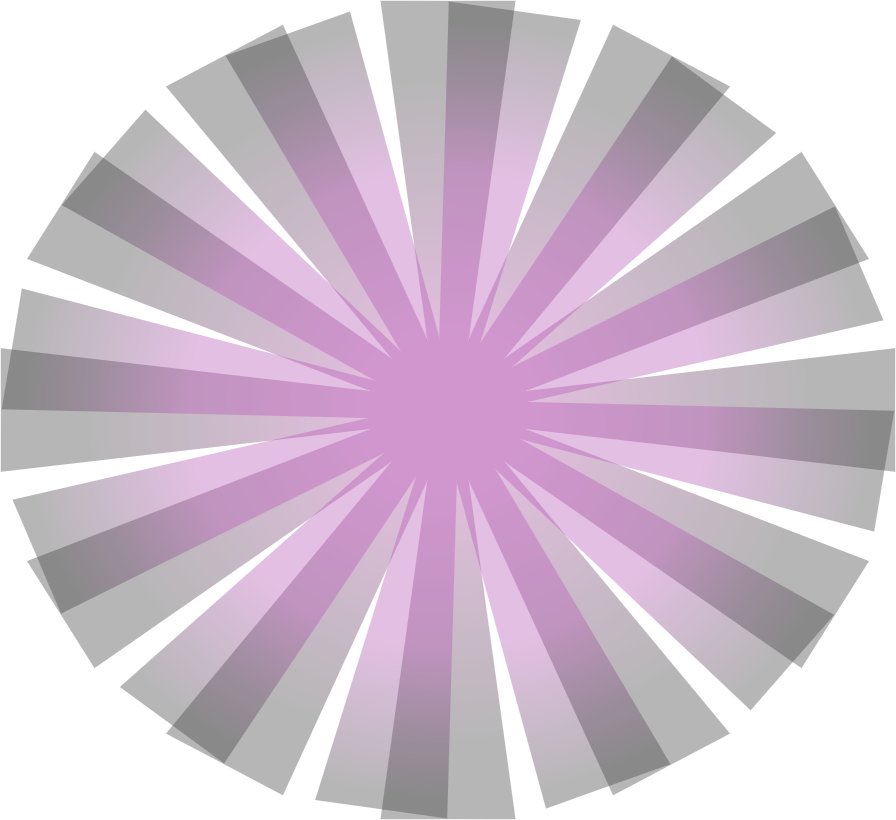
A Shadertoy shader for this background:

```glsl
// Sunburst of two overlapping translucent ray wheels, pink fading to grey, on white.
#define RAYS 12.0
#define TWIST 0.152        // clockwise turn of the upper wheel, radians
#define BACK_REACH 0.998   // distance from hub to flat ray tips
#define FRONT_REACH 0.985
#define HUB_WIDTH 0.0245   // half width of a ray at the hub
#define FLARE 0.1265       // growth of half width per unit of length
#define OPACITY 0.38
#define BACK_FADE vec2(0.18, 0.82)
#define FRONT_FADE vec2(0.58, 0.95)

const float TAU = 6.2831853;
const vec3 ROSE  = vec3(0.70, 0.32, 0.66);
const vec3 LILAC = vec3(0.71, 0.34, 0.71);
const vec3 GREY  = vec3(0.25);

// Coverage of one wheel of flared, flat-tipped rays
float rayWheel(vec2 p, float turn, float reach, float pixel) {
    float spacing = TAU / RAYS;
    float angle = atan(p.x, p.y) - turn;
    angle -= spacing * floor(angle / spacing + 0.5);

    vec2 local = length(p) * vec2(abs(sin(angle)), cos(angle));
    float side = (local.x - HUB_WIDTH - FLARE * local.y) / sqrt(1.0 + FLARE * FLARE);
    float edge = max(side, local.y - reach);
    return clamp(0.5 - edge / pixel, 0.0, 1.0);
}

// Radial colour: flat, then a linear fade to grey
vec3 rayColour(vec3 inner, vec2 fade, float radius) {
    float amount = clamp((radius - fade.x) / (fade.y - fade.x), 0.0, 1.0);
    return mix(inner, GREY, amount);
}

void mainImage(out vec4 fragColor, in vec2 fragCoord) {
    // The wheel stretches to fill the canvas
    vec2 p = 2.0 * fragCoord / iResolution.xy - 1.0;
    float pixel = 2.0 / min(iResolution.x, iResolution.y);
    float radius = length(p);

    float back = rayWheel(p, 0.0, BACK_REACH, pixel);
    float front = rayWheel(p, TWIST, FRONT_REACH, pixel);

    // Layer the two wheels over white
    vec3 colour = vec3(1.0);
    colour = mix(colour, rayColour(ROSE, BACK_FADE, radius), OPACITY * back);
    colour = mix(colour, rayColour(LILAC, FRONT_FADE, radius), OPACITY * front);
    fragColor = vec4(colour, 1.0);
}
```
